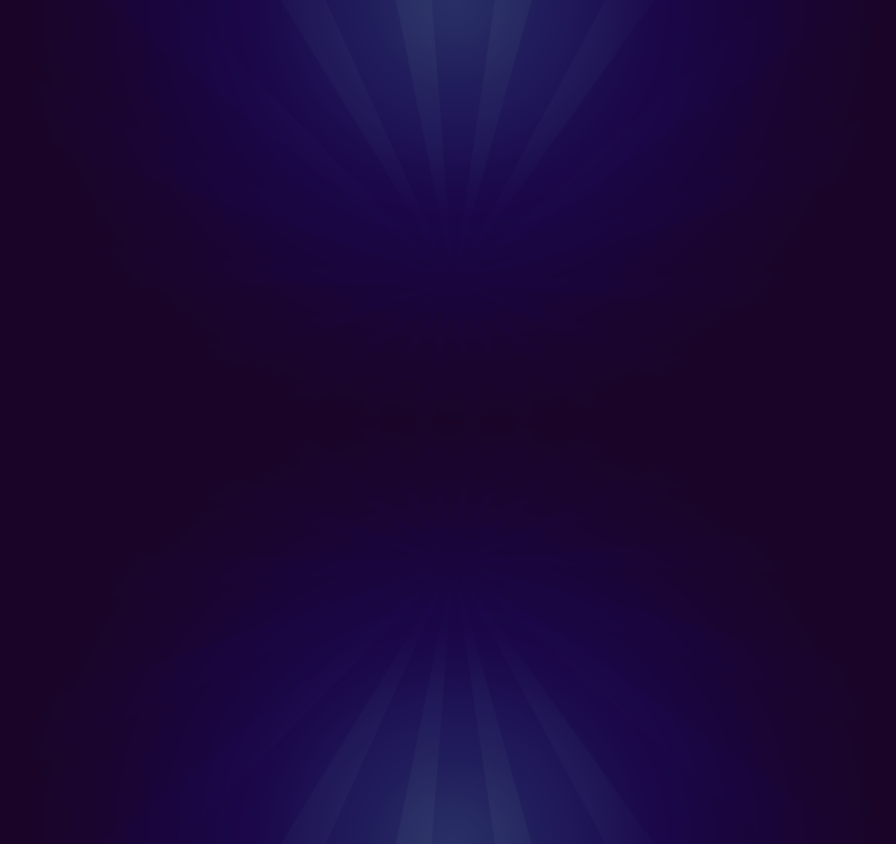
A Shadertoy shader for this background:

```glsl
// Two mirrored blue glows with faint sunbursts on a deep violet ground.

const float TAU = 6.2831853;

// Colour of the glow at a distance from its heart, in canvas heights.
vec3 glowColor(float d) {
    vec3 c = mix(vec3(0.160, 0.190, 0.400), vec3(0.122, 0.095, 0.350), smoothstep(-0.02, 0.15, d));
    c = mix(c, vec3(0.105, 0.030, 0.290), smoothstep(0.12, 0.25, d));
    c = mix(c, vec3(0.100, 0.020, 0.240), smoothstep(0.23, 0.34, d));
    c = mix(c, vec3(0.100, 0.018, 0.190), smoothstep(0.32, 0.43, d));
    return mix(c, vec3(0.100, 0.018, 0.155), smoothstep(0.40, 0.54, d));
}

// Eighteen even wedges around the origin; 1 inside a wedge, 0 between.
float sunburst(vec2 p, float pixel) {
    float turn = atan(p.x, p.y) / TAU * 18.0 - 0.6;
    float offAxis = abs(fract(turn + 0.5) - 0.5);
    float soft = 18.0 / TAU * pixel / max(length(p), pixel);
    return 1.0 - smoothstep(0.178 - soft, 0.178 + soft, offAxis);
}

void mainImage(out vec4 fragColor, in vec2 fragCoord) {
    float pixel = 1.0 / iResolution.y;
    vec2 p = (fragCoord - vec2(0.506 * iResolution.x, 0.0)) * pixel;

    // Fold the lower half onto the upper one.
    p.y = 0.5 + abs(p.y - 0.5);

    // The glow sits on the edge, the rays fan out from a third inward.
    float glowDistance = length(p - vec2(0.0, 1.0));
    vec2 fromHub = p - vec2(0.0, 0.667);
    float ray = sunburst(fromHub, pixel) * smoothstep(0.0, 0.03, length(fromHub));

    // Rays widen the glow and lift its bright part a little.
    vec3 color = glowColor(glowDistance - 0.016 * ray);
    color += ray * vec3(0.016, 0.022, 0.010) * (1.0 - smoothstep(0.05, 0.32, glowDistance));

    fragColor = vec4(color, 1.0);
}
```
